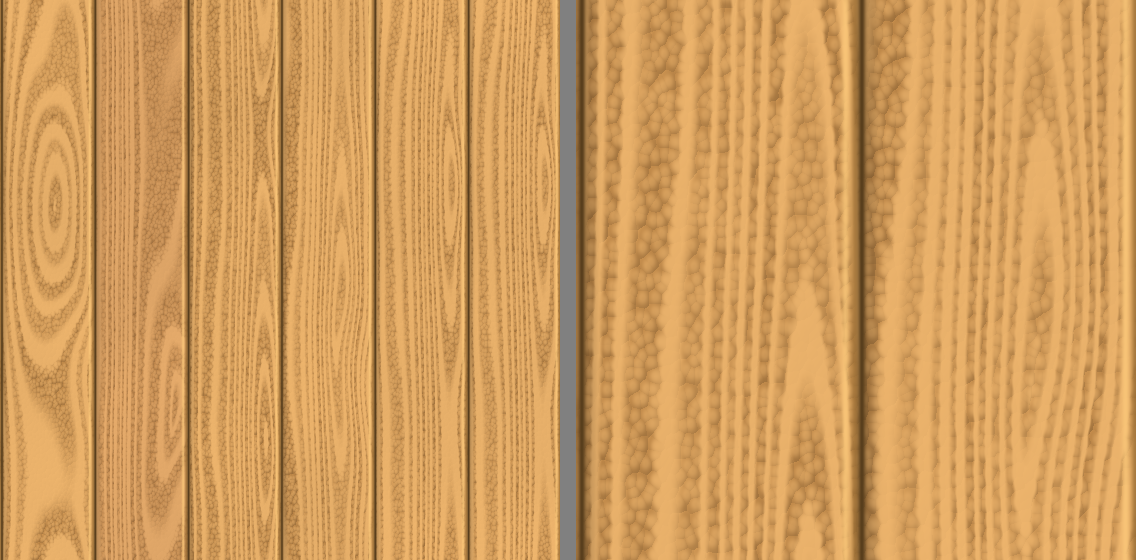
Left: the whole. Right: its middle third, enlarged.
Write a Shadertoy shader that draws this texture.

```glsl
// Six vertical tongue-and-groove pine planks with ringed grain and speckled pores; tiles both ways.

const float PI = 3.14159265;
const float TAU = 6.2831853;
const float PLANKS = 6.0;
const float SEAM_SHIFT = 0.0035;

const vec3 EARLY_WOOD = vec3(0.925, 0.702, 0.422);
const vec3 LATE_WOOD = vec3(0.69, 0.49, 0.26);
const vec3 GROOVE = vec3(0.34, 0.24, 0.11);
const vec3 BEVEL_SHADE = vec3(0.62, 0.44, 0.21);
const vec3 BEVEL_LIGHT = vec3(0.99, 0.79, 0.48);

float hash(vec2 p) {
    vec3 q = fract(vec3(p.xyx) * 0.1031);
    q += dot(q, q.yzx + 33.33);
    return fract((q.x + q.y) * q.z);
}

// Wrapping cellular noise: xy = offset to the nearest point, z = distance.
vec3 cellular(vec2 uv, vec2 count) {
    vec2 p = uv * count;
    vec2 base = floor(p);
    vec3 nearest = vec3(0.0, 0.0, 9.0);
    for (int j = -1; j <= 1; j++) {
        for (int i = -1; i <= 1; i++) {
            vec2 cell = base + vec2(i, j);
            vec2 key = mod(cell, count);
            vec2 jitter = vec2(hash(key), hash(key + 271.0));
            vec2 offset = cell + jitter - p;
            float d = length(offset);
            if (d < nearest.z) nearest = vec3(offset, d);
        }
    }
    return nearest;
}

// Layered sines, periodic in y, that bend the grain.
float grainBend(float u, float y, float seed) {
    float sum = 0.0;
    for (float k = 1.0; k < 5.0; k++) {
        float phase = TAU * hash(vec2(seed, k + 5.0));
        float lean = (hash(vec2(k, seed + 9.0)) - 0.5) * 5.0 * k;
        sum += sin(TAU * k * y + lean * u + phase) / (k + 0.5);
    }
    return sum;
}

// Growth ring height: stretched ovals on the first plank, long streaks elsewhere.
float ringField(float u, float y, float seed) {
    float oval = 1.0 - step(0.5, seed);
    float heart = mix(0.15 + 0.7 * hash(vec2(seed, 2.0)), 0.54, oval);
    float peak = mix(hash(vec2(seed, 3.0)), 0.63, oval);
    float rings = mix(13.0, 11.0, oval);
    float stretch = mix(0.22, 0.42, oval);
    float bend = grainBend(u, y, seed);
    float across = u - heart + 0.045 * bend;
    float along = stretch * sin(PI * (y - peak));
    float crowding = sin(9.0 * u + TAU * hash(vec2(seed, 4.0)));
    return rings * length(vec2(across, along)) + 0.4 * bend
         + mix(0.95, 0.35, oval) * crowding;
}

// Pore density inside a ring, with a width and strength chosen per ring.
float poreBand(float field, float seed) {
    float ring = floor(field);
    float r = field - ring;
    float start = mix(0.08, 0.42, hash(vec2(ring + 40.0, seed)));
    float strength = mix(0.6, 1.0, hash(vec2(ring + 70.0, seed + 3.0)));
    float band = smoothstep(start, start + 0.2, r) * (1.0 - smoothstep(0.68, 1.0, r));
    return mix(band * strength, 0.35, smoothstep(0.4, 1.0, fwidth(field)));
}

float softLine(float d, float centre, float width) {
    float t = (d - centre) / width;
    return exp(-t * t);
}

// Groove with a shaded, highlighted bevel on its left.
vec3 addSeam(vec3 wood, float d) {
    wood *= 1.0 - 0.13 * softLine(d, 0.03, 0.025);
    wood = mix(wood, BEVEL_LIGHT, 0.75 * softLine(d, -0.058, 0.014));
    wood = mix(wood, BEVEL_SHADE, 0.75 * softLine(d, -0.024, 0.015));
    return mix(wood, GROOVE, softLine(d, 0.0, 0.015));
}

void mainImage(out vec4 fragColor, in vec2 fragCoord) {
    vec2 uv = fragCoord / iResolution.xy;

    // Plank layout; the last two boards share one grain
    float x = (uv.x - SEAM_SHIFT) * PLANKS;
    float plank = mod(floor(x), PLANKS);
    float u = fract(x);
    float seed = min(plank, 4.0);

    // Speckle and larger clumps roughen the ring edges
    vec3 speck = cellular(uv, vec2(170.0, 130.0));
    vec3 clump = cellular(uv, vec2(66.0, 30.0));
    float field = ringField(u, uv.y, seed) + 0.1 * (speck.z - 0.5);
    float pores = poreBand(field, seed);

    // Pore darkness and a raking light from the upper left
    float grit = 0.42 + 0.5 * smoothstep(0.15, 0.8, speck.z) + 0.25 * (0.5 - clump.z);
    float relief = dot(speck.xy, vec2(0.7, -0.7));
    vec3 wood = mix(EARLY_WOOD, LATE_WOOD, clamp(pores * grit, 0.0, 1.0));
    wood *= 1.0 + 0.1 * relief * (0.12 + pores);

    // Broad tone drift and one rosier board
    float drift = grainBend(u * 0.5, uv.y, seed + 20.0);
    float rosy = 1.0 - step(0.5, abs(plank - 1.0));
    wood *= 0.985 + 0.015 * drift - rosy * vec3(0.035, 0.055, 0.02);

    fragColor = vec4(addSeam(wood, fract(u + 0.5) - 0.5), 1.0);
}
```
